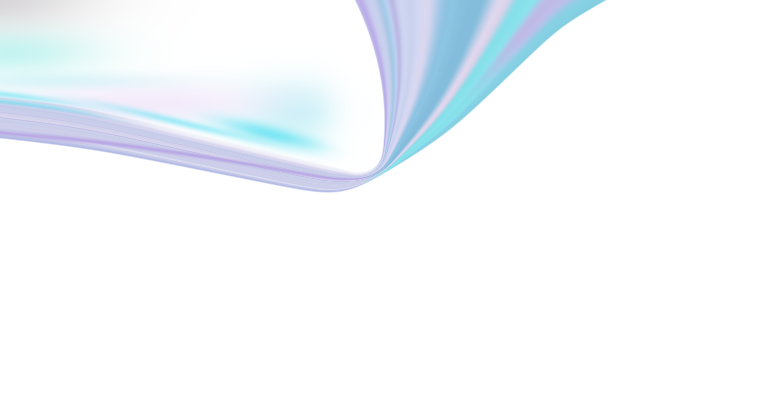
This background is drawn by a WebGL 1 fragment shader. Its source:

```glsl
precision highp float;
uniform vec2 u_resolution;

#define HEIGHT 4.02
#define CORNER 0.3
#define STREAKS 13.0
#define WHITE vec3(1.0)
#define LAVENDER vec3(0.80, 0.83, 0.94)
#define VIOLET vec3(0.70, 0.62, 0.89)
#define BLUE vec3(0.54, 0.76, 0.88)
#define AQUA vec3(0.54, 0.89, 0.93)
#define PINK vec3(0.87, 0.84, 0.93)
#define CYAN vec3(0.42, 0.89, 0.95)

float hash(float n) {
  return fract(sin(n * 127.1) * 43758.5453);
}

float noise(float x) {
  float i = floor(x), f = fract(x);
  return mix(hash(i), hash(i + 1.0), f * f * (3.0 - 2.0 * f));
}

// Smooth ramp: zero before the bend, slope one after it
float bend(float x, float k) {
  return k * log(1.0 + exp(x / k));
}

float smoothMin(float a, float b, float k) {
  float h = max(k - abs(a - b), 0.0) / k;
  return min(a, b) - h * h * k * 0.25;
}

float glow(vec2 p, vec2 center, vec2 size) {
  vec2 d = (p - center) / size;
  return exp(-dot(d, d));
}

float line(float v, float at, float width) {
  float d = (v - at) / width;
  return exp(-d * d);
}

// Edges of the ribbon, measured downward from the top
float lowerEdge(float x) {
  return 1.38 + 0.11 * x + 0.09 * bend(x - 0.9, 0.25) - 0.82 * bend(x - 3.44, 0.14)
       - 0.35 * bend(x - 4.5, 0.15) + 0.4 * bend(x - 5.6, 0.1);
}

float upperEdge(float x) {
  return 0.97 + 0.1 * x + 0.14 * bend(x - 0.7, 0.25);
}

float innerSide(float y) {
  float d = (1.22 - y) / 1.22;
  return 3.845 - 0.295 * d * d;
}

// Light inside the pocket; rise is the height above the ribbon
vec3 pocketColor(vec2 p, float rise) {
  vec2 q = vec2(p.x, rise);
  vec3 c = WHITE;
  c = mix(c, vec3(0.80, 0.79, 0.80), 0.8 * glow(p, vec2(-0.1, -0.05), vec2(1.0, 0.38)));
  c = mix(c, vec3(0.66, 0.94, 0.92), 0.65 * glow(p, vec2(0.1, 0.53), vec2(0.85, 0.22)));
  c = mix(c, AQUA, 0.3 * glow(p, vec2(0.7, 0.82), vec2(1.1, 0.09)));
  c = mix(c, AQUA, 0.45 * glow(p, vec2(2.95, 1.12), vec2(0.55, 0.3)));
  c = mix(c, vec3(0.95, 0.91, 0.98), 0.9 * glow(p, vec2(1.5, 1.03), vec2(1.25, 0.19)));
  c = mix(c, CYAN, 0.85 * glow(q, vec2(2.7, 0.18), vec2(0.5, 0.085)));
  c = mix(c, CYAN, 0.6 * glow(q, vec2(1.8, 0.08), vec2(0.8, 0.04)));
  c = mix(c, CYAN, 0.6 * glow(q, vec2(0.0, 0.03), vec2(0.8, 0.035)));
  return mix(c, WHITE, 0.8 * smoothstep(3.1, 3.6, p.x));
}

// Flat band on the left; v runs from the outer to the inner edge
vec3 bandColor(float v, float x) {
  float drift = v * STREAKS + 0.25 * x;
  vec3 c = mix(LAVENDER * 0.97, PINK, noise(drift));
  c = mix(c, VIOLET, 0.45 * smoothstep(0.55, 1.0, noise(drift * 1.7 + 9.0)));
  c = mix(c, WHITE, 0.4 * smoothstep(0.6, 1.0, noise(drift * 1.3 + 31.0)));
  float vein = mix(0.14, 0.55, smoothstep(0.0, 3.5, x));
  c = mix(c, VIOLET, 0.8 * line(v, vein, 0.06));
  c = mix(c, WHITE, 0.75 * smoothstep(0.72, 1.0, v) * smoothstep(0.6, 2.0, x));
  c = mix(c, CYAN, 0.6 * line(v, 0.9, 0.06) * (1.0 - smoothstep(0.2, 1.6, x)));
  return mix(c, mix(BLUE, VIOLET, 0.6), 0.75 * line(v, 0.0, 0.07));
}

// Fan of folds on the right
vec3 fanColor(float v, float y) {
  vec3 fold = mix(mix(VIOLET, LAVENDER, 0.6), AQUA, smoothstep(0.3, 1.1, y));
  vec3 c = mix(mix(AQUA, BLUE, 0.45), fold, smoothstep(0.04, 0.10, v));
  c = mix(c, AQUA, smoothstep(0.13, 0.18, v));
  c = mix(c, PINK, smoothstep(0.22, 0.27, v));
  c = mix(c, BLUE, smoothstep(0.29, 0.37, v));
  c = mix(c, LAVENDER, smoothstep(0.51, 0.64, v));
  c = mix(c, PINK, 0.7 * line(v, 0.63, 0.04));
  c = mix(c, BLUE, 0.6 * line(v, 0.85, 0.03));
  c = mix(c, VIOLET, 0.4 * line(v, 0.80, 0.02));
  c = mix(c, VIOLET, 0.75 * line(v, 0.97, 0.03));
  return c + 0.05 * (noise(v * 24.0) - 0.5);
}

void main() {
  float pixel = HEIGHT / u_resolution.y;
  vec2 p = vec2(gl_FragCoord.x, u_resolution.y - gl_FragCoord.y) * pixel;

  // Signed distances to both edges and the position across the ribbon
  float slope = (lowerEdge(p.x + 0.02) - lowerEdge(p.x - 0.02)) / 0.04;
  float outer = (lowerEdge(p.x) - p.y) / sqrt(1.0 + slope * slope);
  float rise = upperEdge(p.x) - p.y;
  float inner = smoothMin(rise, innerSide(p.y) - p.x, CORNER);
  float v = clamp(outer / max(outer - inner, 0.001), 0.0, 1.0);

  vec3 ribbon = mix(bandColor(v, p.x), fanColor(v, p.y), smoothstep(3.5, 4.0, p.x + 0.3 * rise));
  vec3 color = mix(ribbon, pocketColor(p, rise), smoothstep(-pixel, pixel, inner));
  color = mix(WHITE, color, smoothstep(-pixel, pixel, outer));
  gl_FragColor = vec4(color, 1.0);
}
```
